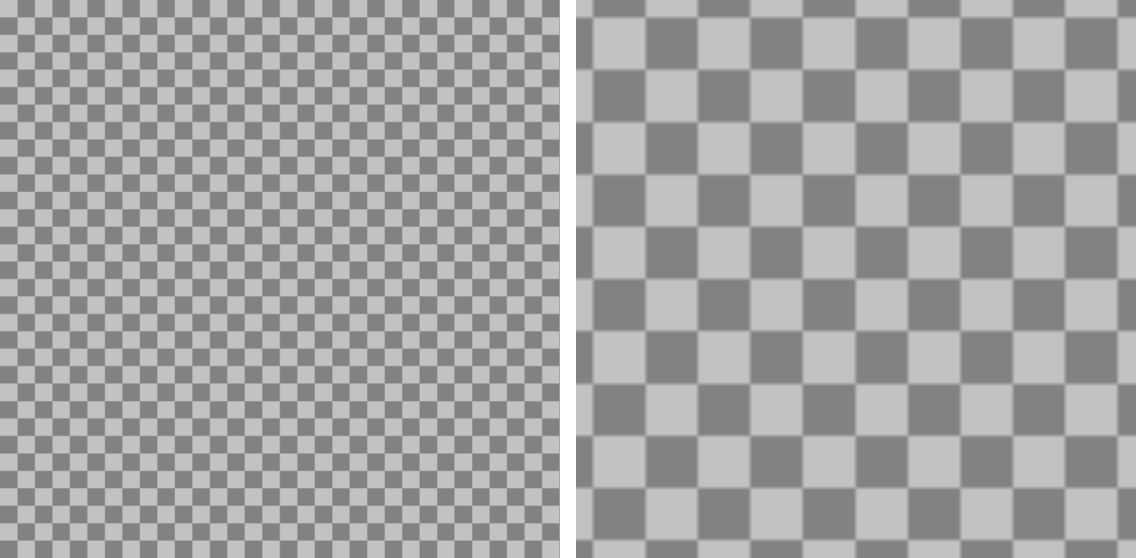
Left: the whole. Right: its middle third, enlarged.
Reproduce this pattern procedurally as a Shadertoy shader.

```glsl
// Two-tone grey checkerboard, counted from the upper left corner.
// Each axis gives a soft sign that flips at every grid line; the product
// of both signs picks the tone, with slight wander in the line positions.

const vec2 CELLS = vec2(32.03, 32.0);     // squares across and down
const vec2 LAST_LINE = vec2(32.0, 31.0);  // last grid line inside the canvas
const vec3 LIGHT = vec3(0.760);
const vec3 DARK = vec3(0.510);
const float EDGE_SOFTNESS = 0.0013;       // half width of an edge, in canvases
const float LINE_WANDER = 0.0006;         // spread of line offsets, in canvases

vec2 hash(vec2 p) {
    return fract(sin(p * vec2(12.99, 78.23) + vec2(1.7, 4.1)) * 43758.5);
}

// Soft +1 / -1 along each axis, alternating from cell to cell
vec2 alternatingSign(vec2 uv, vec2 pixel) {
    vec2 line = clamp(floor(uv * CELLS + 0.5), vec2(1.0), LAST_LINE);
    vec2 wander = (hash(line) - 0.5) * LINE_WANDER;
    vec2 offset = uv - line / CELLS - wander;
    vec2 side = clamp(offset / max(vec2(EDGE_SOFTNESS), 0.5 * pixel), -1.0, 1.0);
    return side * (1.0 - 2.0 * mod(line, 2.0));
}

void mainImage(out vec4 fragColor, in vec2 fragCoord) {
    vec2 uv = fragCoord / iResolution.xy;
    uv.y = 1.0 - uv.y;

    vec2 parity = alternatingSign(uv, 1.0 / iResolution.xy);
    float lightness = 0.5 + 0.5 * parity.x * parity.y;
    fragColor = vec4(mix(DARK, LIGHT, lightness), 1.0);
}
```
